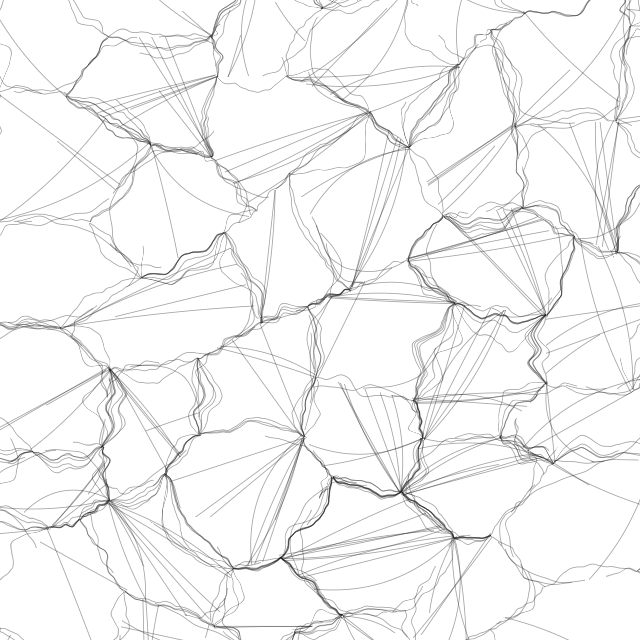
Write a Shadertoy shader that draws this pattern.

```glsl
// Web of fine ink threads: a jittered honeycomb whose edges are bundles of
// wandering strands, its cells crossed by straight fans and rounded corner
// threads. Every thread is a curve in the local frame of its two end points.

const vec3  PAPER       = vec3(1.0);
const vec3  INK         = vec3(0.08);
const float INK_ALPHA   = 0.40;              // opacity of a single thread
const float THREAD      = 0.00125;           // thread width
const vec2  SPACING     = vec2(0.092, 0.162);// node grid, a cell is 2 x 1
const vec2  JITTER      = vec2(1.0, 0.56);   // node scatter in grid units
const float HONEYCOMB   = 0.15;              // zigzag that makes hexagons
const float DRIFT       = 0.09;              // slow drift of cell sizes
const float TILT        = 0.47;              // rotation of the whole grid
const float EDGE_BOW    = 0.16;              // shared curvature of a bundle
const float EDGE_WANDER = 0.11;              // shared wandering of a bundle
const float SPREAD      = 0.24;              // how far strands leave a bundle
const float JAG         = 0.0016;            // small kinks
const int   MAX_STRANDS = 10;
const int   MAX_FAN     = 6;

float hash(vec2 p) {
    vec3 q = fract(p.xyx * 0.1031);
    q += dot(q, q.yzx + 33.33);
    return fract((q.x + q.y) * q.z);
}

// Smooth noise along a line, from -1 to 1
float wave(float x, float seed) {
    float i = floor(x), f = x - i;
    f *= f * (3.0 - 2.0 * f);
    return 2.0 * mix(hash(vec2(i, seed)), hash(vec2(i + 1.0, seed)), f) - 1.0;
}

// Light passing a thread at distance d, box filtered over one pixel
float thread(float d) {
    float px = 1.0 / iResolution.y;
    float cover = min(d + 0.5 * px, 0.5 * THREAD) - max(d - 0.5 * px, -0.5 * THREAD);
    return 1.0 - INK_ALPHA * clamp(cover / px, 0.0, 1.0);
}

// Position along and across the line from a to b
vec2 localFrame(vec2 p, vec2 a, vec2 b, float len) {
    vec2 u = (b - a) / len;
    return vec2(dot(p - a, u), dot(p - a, vec2(-u.y, u.x)));
}

// One bowed, slightly wandering thread
float strand(vec2 p, vec2 a, vec2 b, float bow, float wander, float seed) {
    float len = max(length(b - a), 1e-4);
    vec2 q = localFrame(p, a, b, len);
    float s = q.x / len;
    if (s < 0.0 || s > 1.0 || abs(q.y) > abs(bow) + wander + 0.005) return 1.0;
    float arch = 4.0 * s * (1.0 - s);
    float slope = bow * 4.0 * (1.0 - 2.0 * s) / len;
    float curve = arch * (bow + wander * wave(s * 5.0, seed));
    return thread(abs(q.y - curve) * inversesqrt(1.0 + slope * slope));
}

// Shared centre line of a bundle
float spine(float x, float len, float seed) {
    float s = clamp(x / len, 0.0, 1.0);
    float bend = EDGE_BOW * wave(0.5, seed + 3.0) + EDGE_WANDER * wave(s * 4.0, seed);
    return 4.0 * s * (1.0 - s) * len * bend + JAG * wave(x * 110.0, seed + 7.0);
}

// Many strands sharing one spine and parting from it by different amounts
float bundle(vec2 p, vec2 a, vec2 b, float seed, float density) {
    float len = max(length(b - a), 1e-4);
    vec2 q = localFrame(p, a, b, len);
    float s = q.x / len, light = 1.0;
    if (s < 0.0 || s > 1.0 || abs(q.y) > 0.6 * len + 0.005) return 1.0;
    float centre = spine(q.x, len, seed);
    float slope = (spine(q.x + 0.002, len, seed) - centre) / 0.002;
    float scale = inversesqrt(1.0 + slope * slope);
    float arch = 4.0 * s * (1.0 - s);
    int count = 1 + int(9.0 * pow(hash(vec2(seed, 5.0)), 1.4) * density);
    for (int k = 0; k < MAX_STRANDS; k++) {
        if (k >= count) break;
        float id = seed + 11.0 * float(k + 1);
        float side = 2.0 * hash(vec2(id, 1.0)) - 1.0;
        float part = SPREAD * len * arch * side * side * side;
        part *= 1.0 + 0.6 * wave(s * 3.0, id);
        part += 0.0011 * wave(q.x * 75.0, id + 2.0);
        light *= thread(abs(q.y - centre - part) * scale);
    }
    return light;
}

vec2 node(vec2 id) {
    vec2 zigzag = vec2(0.0, HONEYCOMB * (1.0 - 2.0 * mod(id.x + id.y, 2.0)));
    vec2 scatter = vec2(hash(id + 71.3), hash(id + 138.7)) - 0.5;
    vec2 pos = (id + zigzag + scatter * JITTER) * SPACING;
    return pos + 0.5 * DRIFT * vec2(wave(pos.y * 3.1, 4.0), wave(pos.x * 3.1, 9.0));
}

// Light passing all threads of the cell whose lower left node is id
float cell(vec2 p, vec2 id, float density) {
    vec2 n[6];
    vec2 low = vec2(1e3), high = vec2(-1e3);
    for (int k = 0; k < 6; k++) {
        n[k] = node(id + (k < 3 ? vec2(k, 0) : vec2(5 - k, 1)));
        low = min(low, n[k]);
        high = max(high, n[k]);
    }
    if (any(lessThan(p, low - 0.04)) || any(greaterThan(p, high + 0.04))) return 1.0;

    float seed = floor(900.0 * hash(id + 205.1)), light = 1.0;
    // Bundles on the lower and left edges; neighbours draw the others
    for (int e = 0; e < 3; e++) {
        int from = e == 2 ? 5 : e;
        light *= bundle(p, n[from], n[(from + 1) % 6], seed + 0.37 * float(e), density);
    }
    // Rounded threads cutting the corners
    for (int k = 0; k < 12; k++) {
        float r = seed + 17.0 * float(k);
        if (hash(vec2(r, 2.0)) > 0.42 * density) continue;
        vec2 corner = n[k % 6];
        vec2 a = mix(corner, n[(k + 5) % 6], 0.15 + 0.8 * hash(vec2(r, 3.0)));
        vec2 b = mix(corner, n[(k + 1) % 6], 0.15 + 0.8 * hash(vec2(r, 4.0)));
        float height = localFrame(corner, a, b, max(length(b - a), 1e-4)).y;
        light *= strand(p, a, b, height * mix(0.35, 0.85, hash(vec2(r, 6.0))), 0.007, r);
    }
    // Fans of near straight threads from a node to a far edge
    for (int f = 0; f < 2; f++) {
        float r = seed + 41.0 * float(f + 1);
        int apex = int(6.0 * hash(vec2(r, 7.0)));
        int far = apex + 2 + int(2.0 * hash(vec2(r, 8.0)));
        int count = int(float(MAX_FAN + 1) * hash(vec2(r, 9.0)) * density);
        for (int k = 0; k < MAX_FAN; k++) {
            if (k >= count) break;
            float t = r + 5.3 * float(k);
            vec2 start = n[apex] + 0.009 * (vec2(hash(vec2(t, 12.0)), hash(vec2(t, 13.0))) - 0.5);
            vec2 end = mix(n[far % 6], n[(far + 1) % 6], hash(vec2(t, 14.0)));
            float bend = 2.0 * hash(vec2(t, 15.0)) - 1.0;
            light *= strand(p, start, end, 0.03 * pow(bend, 2.0) * bend, 0.0, t);
        }
    }
    return light;
}

void mainImage(out vec4 fragColor, in vec2 fragCoord) {
    vec2 uv = fragCoord / iResolution.y;
    float density = 1.0 - 0.6 * smoothstep(0.25, 0.7, length(uv - vec2(0.52, 0.5)));
    vec2 p = mat2(cos(TILT), sin(TILT), -sin(TILT), cos(TILT)) * uv;
    vec2 base = floor(p / SPACING);
    float light = 1.0;
    for (int j = -2; j <= 1; j++)
        for (int i = -4; i <= 2; i++) {
            vec2 id = base + vec2(i, j);
            if (mod(id.x + id.y, 2.0) < 0.5) light *= cell(p, id, density);
        }
    fragColor = vec4(mix(INK, PAPER, light), 1.0);
}
```
